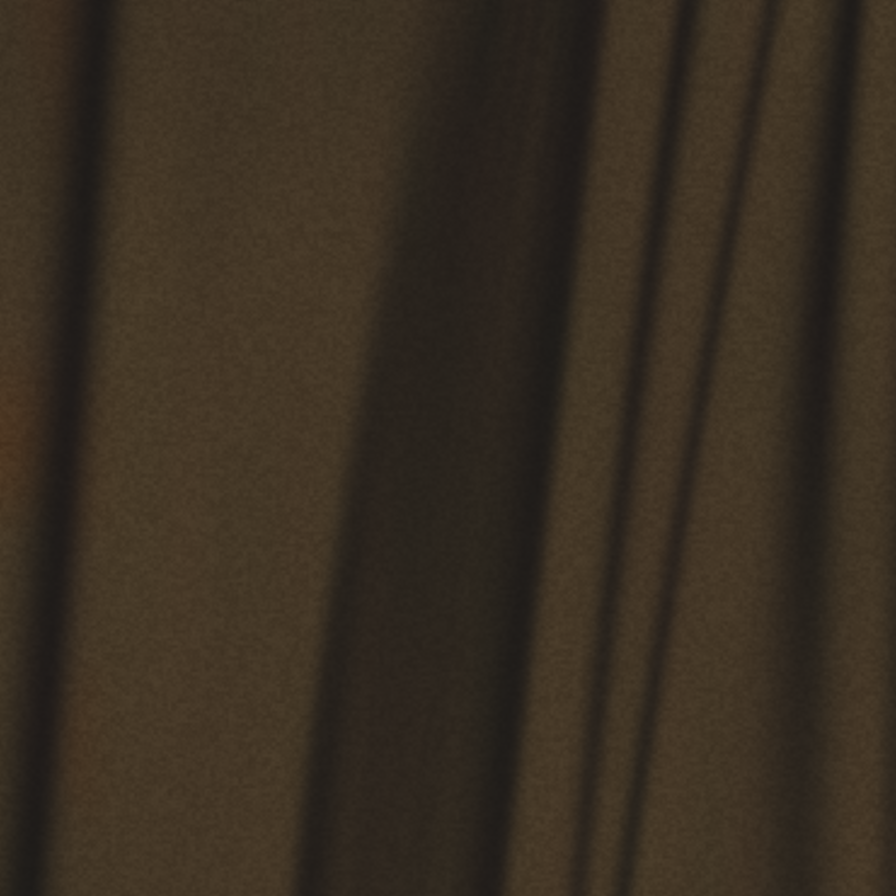
This texture is drawn by a WebGL 1 fragment shader. Its source:

```glsl
precision highp float;
uniform vec2 u_resolution;

float hash(vec2 p) {
  p = fract(p * vec2(0.1031, 0.1137));
  p += dot(p, p.yx + 33.33);
  return fract((p.x + p.y) * p.x * 7.31 + p.y * 19.7);
}

float noise(vec2 p) {
  vec2 cell = floor(p), f = fract(p);
  f = f * f * (3.0 - 2.0 * f);
  return mix(mix(hash(cell), hash(cell + vec2(1.0, 0.0)), f.x),
             mix(hash(cell + vec2(0.0, 1.0)), hash(cell + 1.0), f.x), f.y);
}

// Horizontal distance from a slanted, slightly bowed crease
float crease(vec2 p, float bottom, float top, float bow) {
  return p.x - mix(bottom, top, p.y) - bow * 4.0 * p.y * (1.0 - p.y);
}

// Soft shadow with separate widths to the left and right
float groove(float d, float leftWidth, float rightWidth) {
  float t = d / (d < 0.0 ? leftWidth : rightWidth);
  return exp(-t * t);
}

void main() {
  vec2 p = gl_FragCoord.xy / u_resolution;

  // Broad shaded fold between two panels
  float bandLeft = crease(p, 0.335, 0.50, -0.018);
  float bandRight = crease(p, 0.545, 0.66, 0.0);
  float edge = mix(0.018, 0.06, p.y * p.y);
  float band = smoothstep(-edge, edge, bandLeft)
             * (1.0 - smoothstep(0.0, 0.028, bandRight));
  float across = bandLeft / (bandLeft - bandRight);
  float streaks = noise(vec2(across * 7.0 + 3.0, p.y * 1.5))
                + 0.5 * noise(vec2(across * 17.0, p.y * 2.0 + 8.0));
  float bandShade = mix(0.52, 0.74, p.y) + 0.24 * (streaks - 0.75);
  float light = 1.0 - band * bandShade;

  // Dark creases
  light *= 1.0 - 0.75 * (1.0 - 0.8 * p.y) * groove(bandLeft - 0.006, 0.018, 0.025);
  light *= 1.0 - 0.85 * groove(bandRight, 0.026, 0.020);
  light *= 1.0 - 0.97 * groove(crease(p, 0.032, 0.112, 0.002), 0.038, 0.026);
  light *= 1.0 - mix(0.62, 0.9, p.y)
         * groove(crease(p, 0.645, 0.768, -0.006), 0.015, mix(0.013, 0.018, p.y));
  light *= 1.0 - 0.68 * groove(crease(p, 0.695, 0.863, -0.006), 0.014, 0.012);
  light *= 1.0 - mix(0.62, 0.97, smoothstep(0.0, 0.7, p.y))
         * groove(crease(p, 0.892, 0.952, -0.012), mix(0.055, 0.026, p.y), mix(0.04, 0.016, p.y));
  light *= 1.0 - 0.55 * groove(crease(p, 0.995, 1.025, 0.0), 0.018, 0.03);

  // Gentle unevenness of the lit cloth
  float slant = p.x - 0.12 * p.y;
  light *= 0.91 + 0.14 * noise(vec2(slant * 14.0, p.y * 2.5 + 4.0));
  light *= 1.0 - 0.16 * smoothstep(0.65, 1.0, p.y) * (1.0 - smoothstep(0.5, 0.6, p.x));

  // Shadow to cloth colour, with rusty patches toward the left
  vec3 color = mix(vec3(0.118, 0.106, 0.098), vec3(0.273, 0.220, 0.152), light);
  float rust = (1.0 - smoothstep(0.0, 0.16, p.x))
             * smoothstep(0.3, 0.8, noise(vec2(p.x * 8.0, p.y * 6.0)));
  color += vec3(0.025, -0.012, -0.025) * rust * light;
  color += vec3(0.008, -0.002, 0.002) * (noise(p * vec2(24.0, 5.0)) - 0.5);

  // Fine woven grain
  float grain = noise(p * vec2(190.0, 230.0)) + 0.6 * noise(p * 370.0 + 17.0) - 0.8;
  color += grain * mix(0.009, 0.034, light) * vec3(1.0, 0.95, 0.8);

  gl_FragColor = vec4(color, 1.0);
}
```
